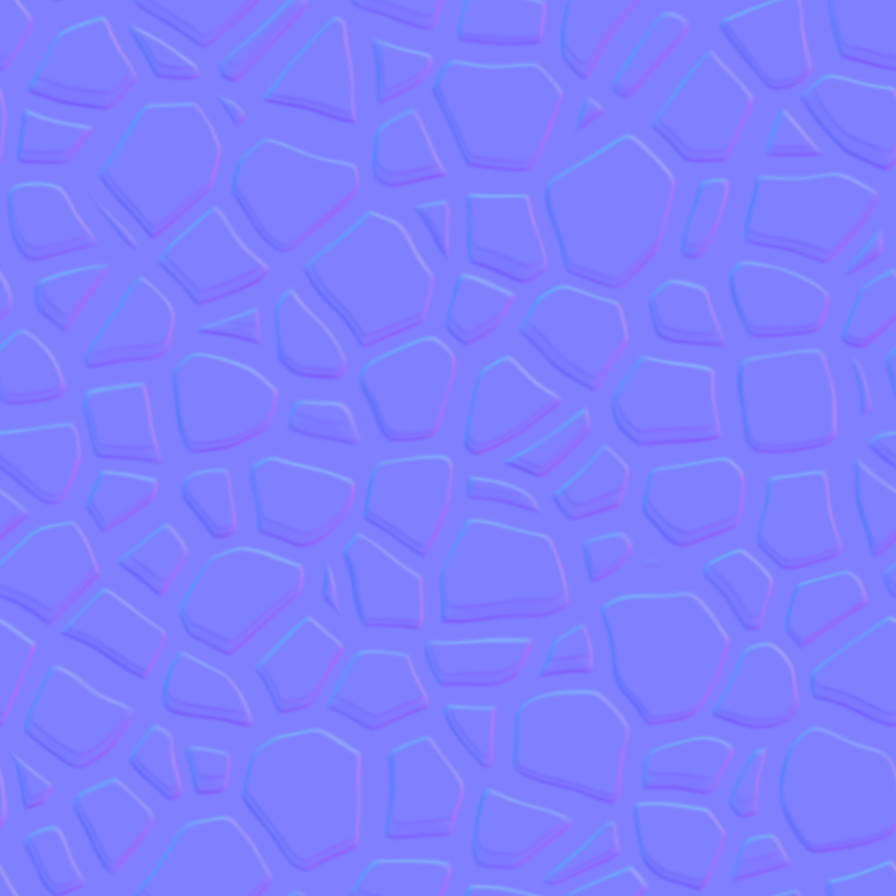
Write a WebGL 1 fragment shader that draws this texture map.

```glsl
precision highp float;
// Tangent-space normal map of irregular flat paving stones with chipped lower bevels.

uniform vec2 u_resolution;

const float GRID = 10.0;          // stone seeds per canvas side
const float JITTER = 0.86;        // seed scatter inside its grid cell
const float SIZE_SPREAD = 0.58;   // how much large stones crowd out small ones
const vec2 INSET = vec2(0.007, 0.019);  // range of half joint widths
const vec2 BEVEL = vec2(0.006, 0.018);  // range of lower bevel widths
const vec2 SHARPNESS = vec2(190.0, 520.0); // range of corner sharpness
const float LINE_WIDTH = 0.0026;
const float RIM_TILT = 0.21;
const float INNER_TILT = 0.10;
const float BEVEL_TILT = 0.055;
const float WARP = 0.0030;        // waviness of the outlines
const float TAU = 6.2831853;

vec3 hash3(vec2 p) {
  vec3 q = fract(vec3(p.xyx) * vec3(0.1031, 0.1030, 0.0973));
  q += dot(q, q.yxz + 33.33);
  return fract((q.xxy + q.yzz) * q.zyx);
}

// Seed position (xy) and power weight (z), in grid units; repeats at the canvas edge.
vec3 seedAt(vec2 cell) {
  vec3 h = hash3(mod(cell, GRID) + 3.7);
  return vec3(cell + 0.5 + (h.xy - 0.5) * JITTER, SIZE_SPREAD * h.z * h.z);
}

// Layered sines that bend the straight cell borders.
vec2 wave(vec2 p) {
  vec2 a = sin(TAU * (p.yx * vec2(5.0, 4.0) + p * vec2(2.0, 3.0)) + vec2(0.4, 2.1));
  vec2 b = sin(TAU * (p.yx * vec2(11.0, 9.0) - p * vec2(4.0, 7.0)) + vec2(1.7, 5.2));
  return a + 0.5 * b;
}

// Cell of the seed with the least power distance.
vec2 nearestCell(vec2 g) {
  vec2 base = floor(g);
  vec2 best = base;
  float least = 1e3;
  for (int y = -2; y <= 2; y++) {
    for (int x = -2; x <= 2; x++) {
      vec2 cell = base + vec2(float(x), float(y));
      vec3 s = seedAt(cell);
      float power = dot(g - s.xy, g - s.xy) - s.z;
      if (power < least) {
        least = power;
        best = cell;
      }
    }
  }
  return best;
}

float ridge(float d, float width) {
  return exp(-d * d / (width * width));
}

void main() {
  float side = min(u_resolution.x, u_resolution.y);
  vec2 p = gl_FragCoord.xy / side;
  float pixel = 1.0 / side;
  vec2 g = (p + WARP * wave(p)) * GRID;

  vec2 home = nearestCell(g);
  vec3 stone = seedAt(home);
  vec2 homeId = mod(home, GRID);
  vec3 trait = hash3(homeId + 51.3);
  float sharp = mix(SHARPNESS.x, SHARPNESS.y, trait.x);
  float bevel = mix(BEVEL.x, BEVEL.y, trait.y);

  // Smooth minimum over all borders: xy sums outward directions, z sums weights.
  vec3 outer = vec3(0.0);
  vec3 inner = vec3(0.0);
  for (int y = -2; y <= 2; y++) {
    for (int x = -2; x <= 2; x++) {
      if (x == 0 && y == 0) continue;
      vec2 cell = home + vec2(float(x), float(y));
      vec3 other = seedAt(cell);
      vec2 gap = other.xy - stone.xy;
      float len = max(length(gap), 0.05);
      vec2 dir = gap / len;
      float border = 0.5 * (len + (stone.z - other.z) / len);
      float joint = hash3(homeId * 1.7 + mod(cell, GRID) * 5.3 + 9.1).x;
      float d = (border - dot(g - stone.xy, dir)) / GRID - mix(INSET.x, INSET.y, joint);
      float chip = bevel * max(0.0, -dir.y - 0.2 * dir.x);
      outer += vec3(dir, 1.0) * exp(-sharp * d);
      inner += vec3(dir, 1.0) * exp(-sharp * (d - chip));
    }
  }
  float rimDist = -log(max(outer.z, 1e-30)) / sharp;
  float innerDist = -log(max(inner.z, 1e-30)) / sharp;
  vec2 rimDir = outer.xy / max(outer.z, 1e-30);
  vec2 innerDir = inner.xy / max(inner.z, 1e-30);

  // Rim line, fainter inner line and the shallow slope between them.
  float width = max(LINE_WIDTH, pixel);
  float wear = 0.85 + 0.15 * wave(p * 2.0 + 0.3).x;
  float slope = smoothstep(-width, width, rimDist)
              * (1.0 - smoothstep(-width, width, innerDist));
  vec2 tilt = rimDir * RIM_TILT * wear * ridge(rimDist, width)
            + innerDir * INNER_TILT * wear * ridge(innerDist, width)
            + rimDir * BEVEL_TILT * slope;

  vec3 normal = normalize(vec3(tilt, 1.0));
  gl_FragColor = vec4(normal * 0.5 + 0.5, 1.0);
}
```
